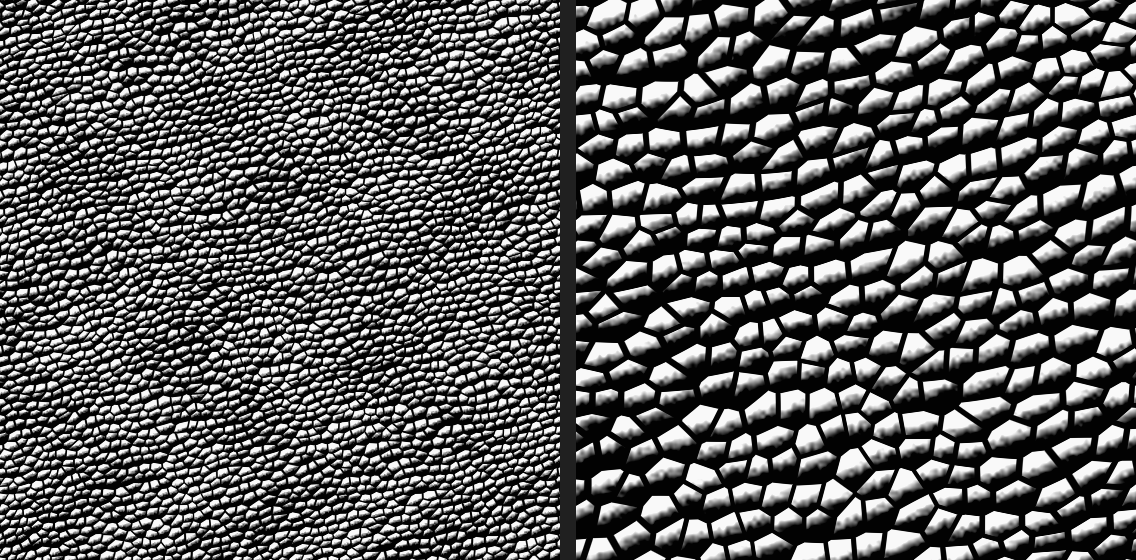
Left: the whole. Right: its middle third, enlarged.
Give the GLSL for this texture map, as a Shadertoy shader.

```glsl
// Pebbled leather relief in hard black and white: a staggered cellular
// pattern gives small domed grains, lit steeply from above so that each
// has a crisp white crown, a grainy grey flank and a deep black shadow.

const vec2 GRAIN_COUNT = vec2(50.0, 62.0);   // grains across and up
const vec2 LIGHT_DIR = vec2(-0.26, 0.966);
const vec3 SHADOW_COLOR = vec3(0.008);
const vec3 CROWN_COLOR = vec3(0.975);

vec2 hash22(vec2 cell) {
    vec3 h = fract(cell.xyx * vec3(0.1031, 0.1030, 0.0973));
    h += dot(h, h.yzx + 33.33);
    return fract((h.xx + h.yz) * h.zy);
}

// Smooth value noise in 0..1
float valueNoise(vec2 p) {
    vec2 cell = floor(p);
    vec2 f = fract(p);
    f = f * f * (3.0 - 2.0 * f);
    float low = mix(hash22(cell).x, hash22(cell + vec2(1, 0)).x, f.x);
    float high = mix(hash22(cell + vec2(0, 1)).x, hash22(cell + vec2(1, 1)).x, f.x);
    return mix(low, high, f.y);
}

// Broad layered waves, about -1..1
float waves(vec2 p) {
    return 0.45 * sin(p.x * 13.0 + 2.0 * sin(p.y * 9.0))
         + 0.35 * sin(p.y * 23.0 - p.x * 11.0 + 1.7)
         + 0.20 * sin(p.x * 41.0 + p.y * 37.0);
}

// Jittered centre of a grain; odd rows are shifted by half a grain
vec2 grainCentre(vec2 cell, float jitter) {
    float stagger = 0.5 * mod(cell.y, 2.0);
    return cell + vec2(stagger, 0.0) + 0.5 + jitter * (hash22(cell + 71.0) - 0.5);
}

// xy: offset from the nearest centre, z: distance to the border, w: grain id
vec4 grains(vec2 q, float jitter) {
    vec2 base = floor(q);
    vec2 nearest = vec2(0.0);
    vec2 nearestCell = base;
    float best = 1e3;
    for (int y = -2; y <= 2; y++)
    for (int x = -2; x <= 2; x++) {
        vec2 cell = base + vec2(x, y);
        vec2 toCentre = grainCentre(cell, jitter) - q;
        float d = dot(toCentre, toCentre);
        if (d < best) {
            best = d;
            nearest = toCentre;
            nearestCell = cell;
        }
    }
    float border = 1e3;
    for (int y = -2; y <= 2; y++)
    for (int x = -2; x <= 2; x++) {
        vec2 cell = nearestCell + vec2(x, y);
        vec2 toCentre = grainCentre(cell, jitter) - q;
        vec2 across = toCentre - nearest;
        if (dot(across, across) > 1e-4)
            border = min(border, dot(0.5 * (toCentre + nearest), normalize(across)));
    }
    return vec4(-nearest, border, hash22(nearestCell + 19.0).y);
}

// Brightness of a dome: flank ramp along the light, cut off at the crease
float domeLight(vec4 grain, float bias, float crease, float pixel) {
    float slope = dot(grain.xy, LIGHT_DIR) + bias;
    float ramp = clamp((slope + 0.21) / 0.36, 0.0, 1.0);
    float body = smoothstep(crease - 0.55 * pixel, crease + 0.55 * pixel, grain.z);
    return ramp * body;
}

void mainImage(out vec4 fragColor, in vec2 fragCoord) {
    vec2 p = fragCoord / iResolution.y;
    float pixel = GRAIN_COUNT.y / iResolution.y;

    // Rows lean upward to the right and wander a little
    vec2 q = p * GRAIN_COUNT;
    q.y -= 0.2 * q.x;
    q += 0.5 * vec2(waves(p.yx + 3.0), waves(p + 5.0));

    vec4 grain = grains(q, 0.64);

    // Uneven relief: broad patches, single grains and fine speckle
    float patches = 0.05 * waves(p * 1.4 + 8.0);
    float single = 0.14 * (grain.w - 0.5);
    float speckle = 0.20 * (valueNoise(p * 380.0) - 0.5);
    float crease = 0.085 - 0.4 * patches;

    float light = domeLight(grain, patches + single + speckle, crease, pixel);
    fragColor = vec4(mix(SHADOW_COLOR, CROWN_COLOR, light), 1.0);
}
```
